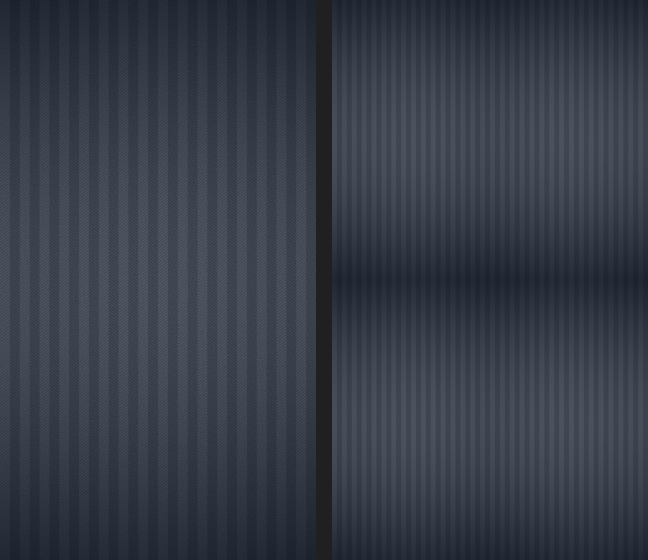
Left: one tile. Right: repeated 2 by 2.
Reproduce this pattern procedurally as a WebGL 1 fragment shader.

```glsl
precision highp float;
// Slate herringbone cloth: broad vertical stripes whose fine twill lines
// lean right on light bands and left on dark ones, lit softly at the centre.
// Built from periodic waves and wrapping gradient noise, so it tiles.

uniform vec2 u_resolution;

#define STRIPES 16.0        // light and dark pairs across
#define TWILL_ROWS 192.0    // twill lines down the canvas
#define TWILL_LEAN 2.6      // twill lines crossed within one band
#define STRIPE_CONTRAST 0.024
#define TWILL_CONTRAST 0.026
#define GRAIN_CELLS vec2(144.0, 256.0)
#define GRAIN_STRENGTH 0.022
#define EDGE_TONE 0.140
#define CENTRE_GLOW 0.135
#define SIDE_SHADE 0.018
#define SLATE_TINT vec3(0.0, 0.020, 0.070)

const float PI = 3.14159265;

// Random unit gradient at a lattice point, wrapped to the given period.
vec2 latticeGradient(vec2 cell, vec2 period) {
  cell = mod(cell, period);
  float angle = 2.0 * PI * fract(sin(dot(cell, vec2(127.1, 311.7))) * 43758.5);
  return vec2(cos(angle), sin(angle));
}

float gradientNoise(vec2 p, vec2 period) {
  vec2 cell = floor(p);
  vec2 f = p - cell;
  vec2 blend = f * f * f * (f * (f * 6.0 - 15.0) + 10.0);
  vec2 right = vec2(1.0, 0.0);
  vec2 up = vec2(0.0, 1.0);
  float a = dot(latticeGradient(cell, period), f);
  float b = dot(latticeGradient(cell + right, period), f - right);
  float c = dot(latticeGradient(cell + up, period), f - up);
  float d = dot(latticeGradient(cell + 1.0, period), f - 1.0);
  return mix(mix(a, b, blend.x), mix(c, d, blend.x), blend.y);
}

// 1 on light bands, 0 on dark bands, with edges about one pixel soft.
float lightBand(float stripe) {
  float fromCentre = abs(fract(stripe + 0.25) - 0.5);
  float softness = 0.6 * STRIPES / u_resolution.x;
  // The shifted wave is 0.5 at the light centre and 0 at the dark centre.
  return smoothstep(0.25 - softness, 0.25 + softness, 0.5 - fromCentre);
}

// Twill wave from -1 to 1; the fold reverses its lean on each band.
float twillWave(float stripe, float y, float light) {
  float fold = 2.0 * abs(fract(stripe + 0.5) - 0.5);
  float phase = y * TWILL_ROWS - fold * TWILL_LEAN + 0.5 * step(light, 0.5);
  float rowsPerPixel = TWILL_ROWS / u_resolution.y;
  float visible = 1.0 - smoothstep(0.4, 0.6, rowsPerPixel);
  return sin(2.0 * PI * phase) * visible;
}

// Soft light that returns to the same dark tone at opposite edges.
float ambientTone(vec2 uv) {
  float glow = sin(PI * uv.y);
  float side = 0.5 + 0.5 * cos(2.0 * PI * uv.x);
  return EDGE_TONE + CENTRE_GLOW * glow - SIDE_SHADE * side;
}

void main() {
  vec2 uv = gl_FragCoord.xy / u_resolution;
  float stripe = uv.x * STRIPES;
  float light = lightBand(stripe);

  float ambient = ambientTone(uv);
  float exposure = ambient / (EDGE_TONE + CENTRE_GLOW);

  // Bands and twill fade with the light; dark bands show less relief.
  float band = (2.0 * light - 1.0) * STRIPE_CONTRAST;
  float twill = twillWave(stripe, uv.y, light) * TWILL_CONTRAST;
  twill *= mix(0.75, 1.0, light);

  // Fine grain plus uneven thread brightness.
  float grain = gradientNoise(uv * GRAIN_CELLS, GRAIN_CELLS);
  float threads = 1.0 + 0.5 * grain;

  float tone = ambient + exposure * (band + twill * threads);
  tone += GRAIN_STRENGTH * grain * exposure;
  gl_FragColor = vec4(vec3(tone) + SLATE_TINT, 1.0);
}
```
